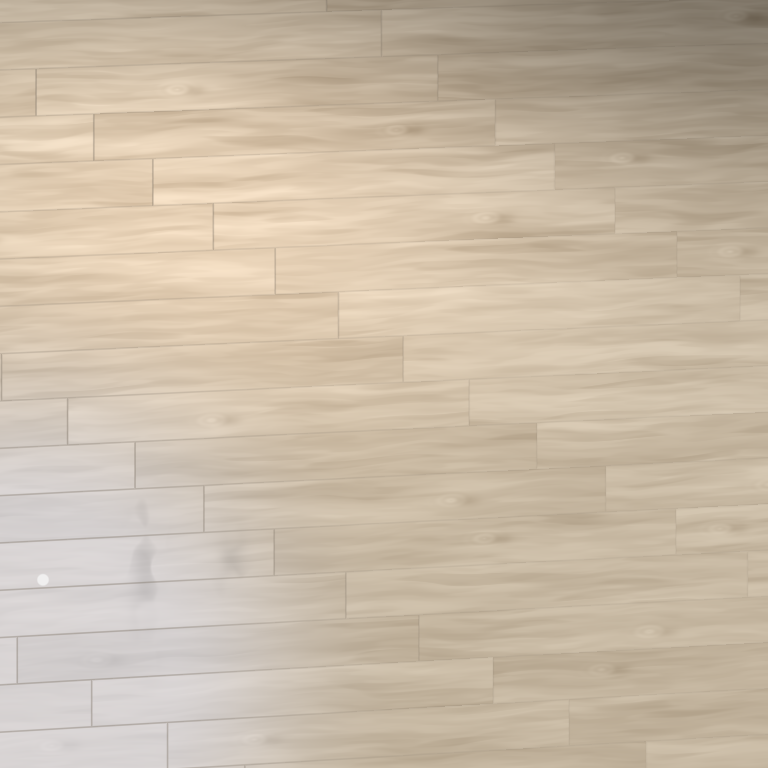
Give the GLSL for this texture, as a Shadertoy shader.

```glsl
// Pale oak plank floor: slightly tilted rows of boards whose end joints step
// sideways from row to row. Wood grain is stretched, blended cellular noise;
// warm lamp light, a cool window glare and a dim corner are laid over it.

const float ROW_HEIGHT   = 0.0616;               // about 16 rows down the canvas
const float ROW_ORIGIN   = 0.091;                // top of row 0, from the top edge
const vec2  ROW_TILT     = vec2(0.033, 0.060);   // slope at the top and the bottom
const float PLANK_LENGTH = 0.523;
const vec3  JOINT_STEP   = vec3(0.047, 0.0742, 0.00091); // start, shift, growth per row
const float SEAM_HALF    = 0.0007;
const float KNOT_CHANCE  = 0.55;
const float KNOT_SIZE    = 0.016;
const float PLANK_TONE   = 0.045;
const float GRAIN_DEPTH  = 0.30;

const vec3 WOOD      = vec3(0.775, 0.718, 0.632);
const vec3 WARM_WOOD = vec3(0.945, 0.855, 0.745);
const vec3 COOL_WOOD = vec3(0.840, 0.823, 0.822);
const vec3 SEAM_TINT = vec3(0.50, 0.46, 0.41);
const vec3 GRAIN_TINT = vec3(0.85, 0.98, 1.17);  // dark fibres lose more blue
const vec2 SPOT_POS  = vec2(0.056, 0.755);
const float SPOT_RADIUS = 0.0075;

vec3 hash3(vec2 p) {
    vec3 q = fract(vec3(p.xyx) * vec3(0.1031, 0.1030, 0.0973));
    q += dot(q, q.yxz + 33.33);
    return fract((q.xxy + q.yzz) * q.zyx);
}

// Cellular noise: every jittered cell point carries a tone, blended by distance.
float cellNoise(vec2 p) {
    vec2 cell = floor(p), f = p - cell;
    float tone = 0.0, total = 0.0;
    for (int j = -1; j <= 1; j++)
    for (int i = -1; i <= 1; i++) {
        vec2 o = vec2(i, j);
        vec3 h = hash3(cell + o + 200.0);
        vec2 d = o + h.xy - f;
        float w = exp(-5.0 * dot(d, d));
        tone += w * h.z;
        total += w;
    }
    return tone / total - 0.5;
}

// Soft elliptical pool of light or shade.
float pool(vec2 p, vec2 center, vec2 radius) {
    vec2 d = (p - center) / radius;
    return exp(-dot(d, d));
}

// Distance to a seam turned into smooth coverage.
float seamLine(float dist, float pixel) {
    return 1.0 - smoothstep(SEAM_HALF - 0.5 * pixel, SEAM_HALF + pixel, dist);
}

// Layers of streaks from broad bands to fine fibres.
float woodGrain(vec2 p) {
    p.y += 0.0025 * sin(p.x * 17.0) + 0.0012 * sin(p.x * 43.0 + p.y * 60.0);
    float broad  = cellNoise(p * vec2(4.0, 38.0));
    float streak = cellNoise(p * vec2(8.0, 95.0) + 17.0);
    float fibre  = cellNoise(p * vec2(26.0, 250.0) + 41.0);
    float dark   = smoothstep(0.10, 0.42, cellNoise(p * vec2(9.0, 115.0) + 73.0));
    return 0.36 * broad + 0.27 * streak + 0.18 * fibre - 0.20 * dark;
}

void mainImage(out vec4 fragColor, in vec2 fragCoord) {
    vec2 p = fragCoord / iResolution.xy;
    p.y = 1.0 - p.y;                              // measured down from the top
    float pixel = 1.0 / min(iResolution.x, iResolution.y);

    // Rows and boards
    float v = (p.y + mix(ROW_TILT.x, ROW_TILT.y, p.y) * p.x - ROW_ORIGIN) / ROW_HEIGHT;
    float row = floor(v), across = v - row;
    float start = JOINT_STEP.x + row * (JOINT_STEP.y + row * JOINT_STEP.z);
    float u = (p.x - start) / PLANK_LENGTH;
    float board = floor(u), along = u - board;
    vec3 rnd = hash3(vec2(board, row) + 50.0);
    vec3 rndKnot = hash3(vec2(row, board) + 90.0);

    // Knot: fibres spread around it, pale heart with a dark side
    vec2 local = vec2(along * PLANK_LENGTH, across * ROW_HEIGHT);
    vec2 knotPos = vec2(mix(0.1, 0.9, rndKnot.x) * PLANK_LENGTH,
                        mix(0.3, 0.7, rndKnot.y) * ROW_HEIGHT);
    vec2 k = (local - knotPos) / KNOT_SIZE * vec2(0.8, 1.8);
    float hasKnot = step(rndKnot.z, KNOT_CHANCE);
    float knot = hasKnot * exp(-dot(k, k));
    float knotSide = hasKnot * exp(-dot(k - vec2(1.1, 0.2), k - vec2(1.1, 0.2)) * 1.8);
    float rings = sin(9.0 * length(k) + 3.0 * rnd.x);

    vec2 grainPos = local + floor(rnd.xy * 40.0) * vec2(1.7, 0.9);
    grainPos.y -= 0.55 * knot * (local.y - knotPos.y);
    float grain = woodGrain(grainPos);

    // Light
    float warm  = pool(p, vec2(0.27, 0.29), vec2(0.46, 0.27));
    float cool  = smoothstep(0.08, 0.75, pool(p, vec2(0.02, 0.88), vec2(0.36, 0.37)));
    float shade = 0.30 * pool(p, vec2(1.05, 0.0), vec2(0.50, 0.22))
                + 0.13 * pool(p, vec2(0.3, -0.03), vec2(0.9, 0.12));
    vec3 color = mix(WOOD, WARM_WOOD, 0.88 * warm);
    color = mix(color, COOL_WOOD, cool) * (1.0 - shade);

    // Wood surface, washed out under the glare
    float contrast = mix(1.0, 0.42, cool) * mix(1.1, 0.8, p.y);
    float tone = GRAIN_DEPTH * grain + PLANK_TONE * (rnd.z - 0.5)
               + knot * (0.055 + 0.025 * rings) - 0.11 * knotSide;
    color *= 1.0 + contrast * tone * mix(GRAIN_TINT, vec3(1.0), cool);

    // Faint upright smears inside the glare
    float smear = pool(p, vec2(0.19, 0.73), vec2(0.018, 0.10))
                + pool(p, vec2(0.30, 0.73), vec2(0.018, 0.04));
    color *= 1.0 - 0.09 * smear * smoothstep(-0.1, 0.3, cellNoise(p * vec2(45.0, 32.0)));

    // Seams fade toward the right
    float rowSeam = seamLine(min(across, 1.0 - across) * ROW_HEIGHT, pixel);
    float endSeam = seamLine(min(along, 1.0 - along) * PLANK_LENGTH, pixel);
    float fade = 1.0 - smoothstep(0.15, 0.8, p.x);
    float seam = max(rowSeam * mix(0.10, 0.20 + 0.22 * cool, fade),
                     endSeam * mix(0.09, 0.42, fade));
    color = mix(color, SEAM_TINT * (1.0 - shade), seam);

    // Small white speck on the floor
    float spot = 1.0 - smoothstep(-pixel, pixel, length(p - SPOT_POS) - SPOT_RADIUS);
    color = mix(color, vec3(0.95), 0.9 * spot);

    fragColor = vec4(clamp(color, 0.0, 1.0), 1.0);
}
```
